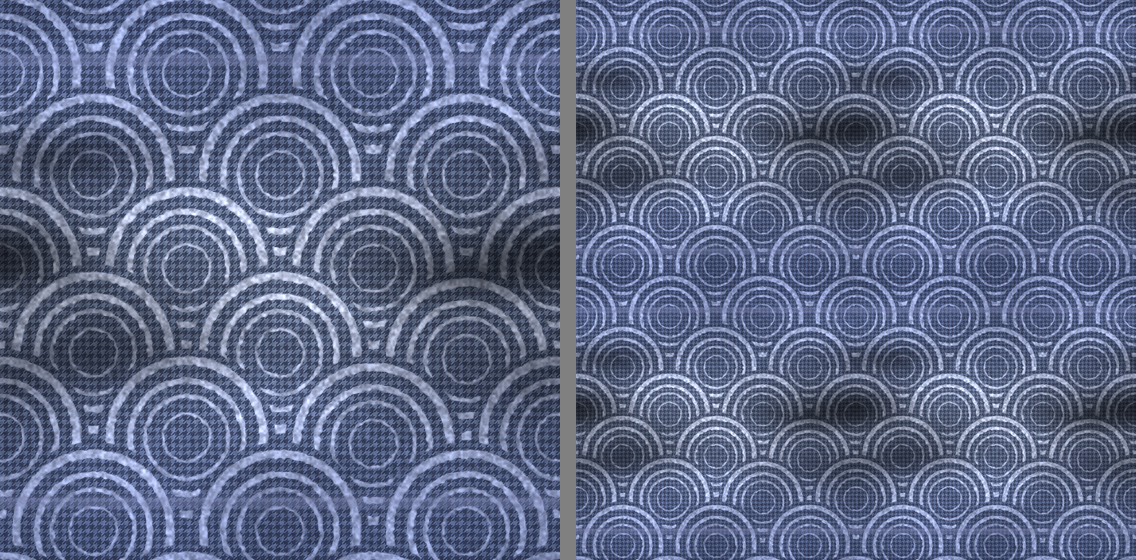
Left: one tile. Right: repeated 2 by 2.
A WebGL 2 fragment shader for this pattern:

```glsl
#version 300 es
precision highp float;

uniform vec2 u_resolution;
out vec4 fragColor;

const float TAU = 6.28318531;

float hash(vec2 p) {
  vec3 q = fract(vec3(p.xyx) * vec3(0.1031, 0.1030, 0.0973));
  q += dot(q, q.yzx + 33.33);
  return fract((q.x + q.y) * q.z);
}

// Value noise that wraps after a whole number of cells
float wrapNoise(vec2 uv, vec2 cells) {
  vec2 p = uv * cells;
  vec2 i = floor(p);
  vec2 f = fract(p);
  f = f * f * (3.0 - 2.0 * f);
  float a = hash(mod(i, cells));
  float b = hash(mod(i + vec2(1, 0), cells));
  float c = hash(mod(i + vec2(0, 1), cells));
  float d = hash(mod(i + vec2(1, 1), cells));
  return mix(mix(a, b, f.x), mix(c, d, f.x), f.y);
}

float ring(float dist, float radius, float halfWidth, float soft) {
  return 1.0 - smoothstep(-soft, soft, abs(dist - radius) - halfWidth);
}

// Overlapping scales, painted from the back row to the front row
float scaleInk(vec2 p, float wobble, float soft) {
  float ink = 0.0;
  float first = floor((p.y - 0.13) * 6.0) - 2.0;
  for (int n = 0; n < 6; n++) {
    float row = first + float(n);
    float rowY = 0.13 + row / 6.0 + 0.018 * sin(TAU * row / 6.0);
    float x = p.x * 3.0 - 0.5 * mod(row, 2.0);
    float column = floor(x + 0.5);
    float slip = 0.035 * step(0.85, hash(vec2(mod(column, 3.0), mod(row, 6.0)) + 7.0));
    float dist = length(vec2(x - column, (p.y - rowY) * 3.0 - slip));
    float inside = 1.0 - smoothstep(-soft, soft, dist - 0.475);
    float d = dist + wobble;
    float rings = 0.85 * ring(d, 0.127, 0.007, soft);
    rings = max(rings, 0.9 * ring(d, 0.222, 0.011, soft));
    rings = max(rings, ring(d, 0.304, 0.016, soft));
    rings = max(rings, ring(d, 0.412, 0.023, soft));
    ink = mix(ink, rings, inside);
  }
  return ink;
}

// Small houndstooth check: two stripe sets swapped along a twill
float houndstooth(vec2 p) {
  vec2 stripes = smoothstep(-0.5, 0.5, sin(TAU * p));
  float twill = smoothstep(-0.6, 0.6, sin(TAU * 2.0 * (p.x + p.y)));
  return mix(stripes.x, stripes.y, twill);
}

// Soft spot measured across the wrapped edges
float spot(vec2 p, vec2 center, vec2 size) {
  vec2 d = (fract(p - center + 0.5) - 0.5) / size;
  return exp(-dot(d, d));
}

float crease(float y, float center) {
  float d = abs(fract(y - center + 0.5) - 0.5);
  return exp(-d * d / 0.00008) + 0.25 * exp(-d / 0.03);
}

void main() {
  vec2 uv = gl_FragCoord.xy / u_resolution;
  vec2 p = vec2(uv.x, 1.0 - uv.y);
  float soft = max(0.006, 3.0 / min(u_resolution.x, u_resolution.y));

  // Woven cloth and thread grain
  float fine = wrapNoise(p, vec2(256.0));
  float coarse = wrapNoise(p, vec2(144.0));
  float grain = 0.55 * fine + 0.45 * coarse;
  vec3 clothDark = vec3(0.21, 0.24, 0.33);
  vec3 clothLight = vec3(0.38, 0.43, 0.53);
  vec3 cloth = mix(clothDark, clothLight, houndstooth(p * 72.0));
  cloth *= 0.78 + 0.44 * grain;

  // Faded printed rings
  float ink = scaleInk(p, 0.012 * (coarse - 0.5), soft);
  vec3 inkColor = vec3(0.68, 0.71, 0.80) * (0.74 + 0.52 * grain);
  vec3 color = mix(cloth, inkColor, ink * (0.72 + 0.32 * coarse));

  // Folds: light centre, dark sides
  float shade = 0.97 + 0.22 * (wrapNoise(p, vec2(4.0, 7.0)) - 0.5);
  shade += 0.24 * spot(p, vec2(0.42, 0.38), vec2(0.22, 0.10));
  shade += 0.22 * spot(p, vec2(0.58, 0.54), vec2(0.15, 0.06));
  shade += 0.14 * spot(p, vec2(0.45, 0.74), vec2(0.30, 0.09));
  shade -= 0.48 * spot(p, vec2(0.0, 0.46), vec2(0.16, 0.07));
  shade -= 0.36 * spot(p, vec2(0.08, 0.28), vec2(0.20, 0.05));
  shade -= 0.28 * spot(p, vec2(0.80, 0.49), vec2(0.16, 0.06));
  shade -= 0.30 * spot(p, vec2(0.18, 0.63), vec2(0.17, 0.06));
  shade -= 0.20 * spot(p, vec2(0.95, 0.66), vec2(0.14, 0.08));
  color *= shade;

  // Bluish outer bands and two pale creases
  float outer = 0.5 + 0.5 * cos(TAU * p.y);
  color = mix(color, color * vec3(0.96, 1.0, 1.13), outer);
  float creases = crease(p.y, 0.107) + crease(p.y, 0.896);
  color = mix(color, vec3(0.53, 0.56, 0.74), 0.42 * min(creases, 1.0));

  fragColor = vec4(clamp(color, 0.0, 1.0), 1.0);
}
```
